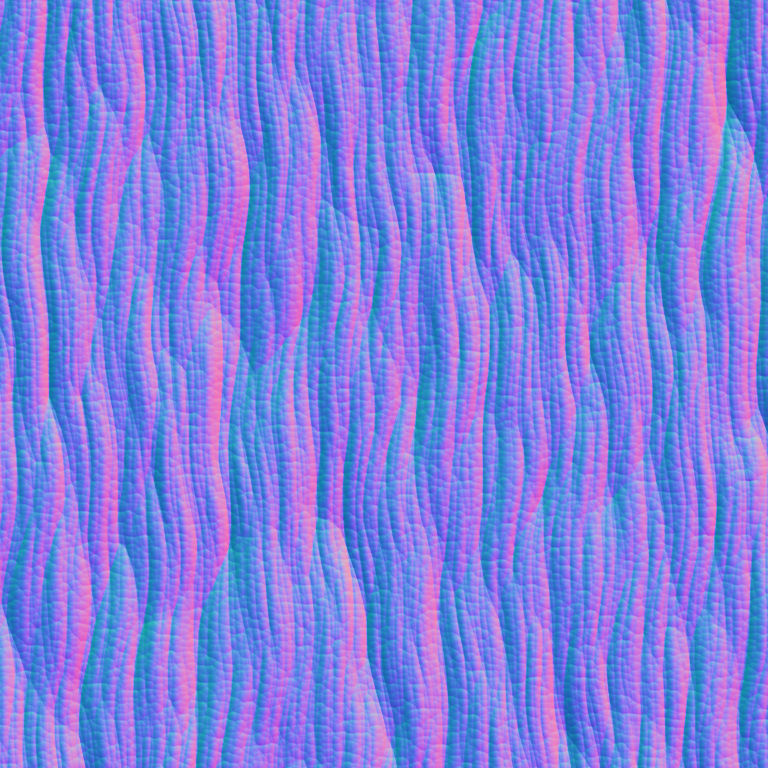
Give the GLSL for this texture map, as a Shadertoy shader.

```glsl
vec3 hash3(vec2 cell) {
    vec3 q = fract(vec3(cell.xyx) * vec3(0.1031, 0.1030, 0.0973));
    q += dot(q, q.yxz + 33.33);
    return fract((q.xxy + q.yzz) * q.zyx);
}

// Cellular domes: the highest paraboloid wins, leaving sharp creases between
float domes(vec2 p) {
    vec2 cell = floor(p);
    float top = -9.0;
    for (int j = -1; j <= 1; j++) {
        for (int i = -1; i <= 1; i++) {
            vec2 id = cell + vec2(i, j);
            vec3 rnd = hash3(id);
            vec2 d = p - id - rnd.xy;
            // Upper ends fall off faster than lower ends
            d.y *= d.y > 0.0 ? 1.25 : 0.9;
            float steepness = 0.75 + 0.5 * fract(rnd.z * 7.3);
            top = max(top, 0.25 * rnd.z - steepness * dot(d, d));
        }
    }
    return top;
}

// Bark relief: long plates, strands, fibres and fine grain
float relief(vec2 p) {
    vec2 w = p;
    w.x += 0.007 * sin(p.y * 11.0 + p.x * 8.0) + 0.003 * sin(p.y * 29.0 - p.x * 21.0 + 1.7);
    w.y += 0.014 * sin(p.x * 47.0 + 3.0 * sin(p.y * 7.0));

    float h = 0.030 * domes(w * vec2(19.0, 3.4));
    h += 0.0125 * domes(w * vec2(43.0, 5.5) + 17.3);
    h += 0.0036 * domes(w * vec2(98.0, 9.0) + 41.7);
    h += 0.0016 * domes(p * vec2(85.0, 125.0) + 73.1);
    return h;
}

void mainImage(out vec4 fragColor, in vec2 fragCoord) {
    vec2 p = fragCoord / iResolution.y;

    // Central differences, wide enough to soften the creases
    vec2 e = vec2(0.0012, 0.0);
    vec2 slope = vec2(relief(p + e.xy) - relief(p - e.xy),
                      relief(p + e.yx) - relief(p - e.yx)) / (2.0 * e.x);
    vec3 normal = normalize(vec3(-slope, 1.0));

    // Encode the normal, with a duller blue on left-facing slopes
    vec3 color = 0.5 + 0.5 * normal;
    color.b -= 0.06 * (1.0 - normal.x);
    fragColor = vec4(color, 1.0);
}
```
